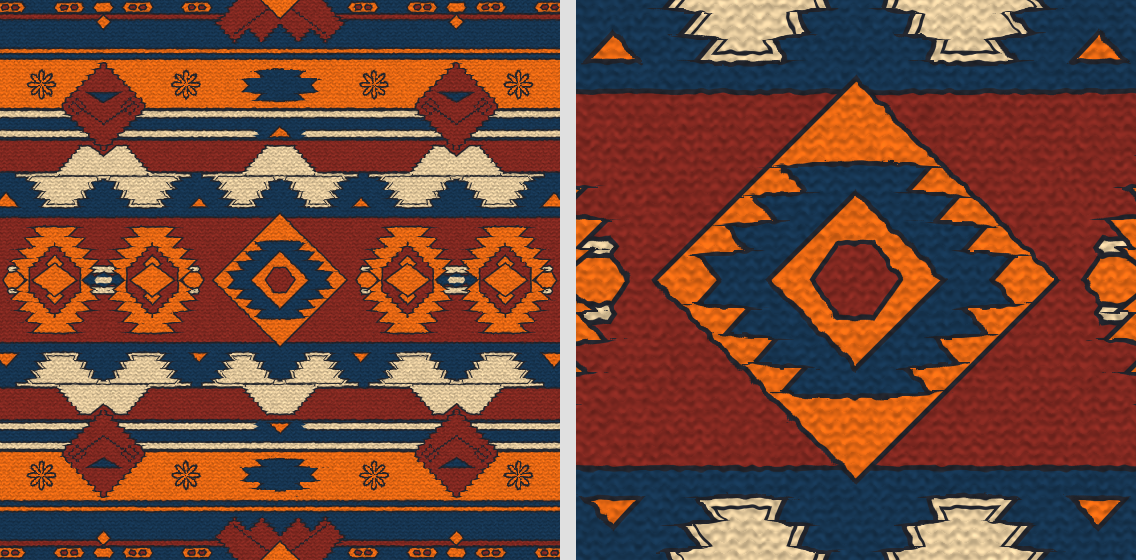
Left: the whole. Right: its middle third, enlarged.
Give the GLSL for this pattern, as a Shadertoy shader.

```glsl
// Woven blanket: mirrored bands with diamonds, toothed medallions and stepped motifs.

const float SPAN = 768.; // design units per canvas height
const vec3 NAVY = vec3(.085, .205, .315);
const vec3 RED = vec3(.5, .155, .125);
const vec3 ORANGE = vec3(.89, .4, .075);
const vec3 CREAM = vec3(.87, .77, .6);
const vec3 INK = vec3(.13, .14, .17);

float hash(vec2 p) {
  vec3 h = fract(p.xyx * .1031);
  h += dot(h, h.yzx + 33.33);
  return fract((h.x + h.y) * h.z);
}

float noise(vec2 p) {
  vec2 i = floor(p), f = fract(p), e = vec2(0, 1);
  f = f * f * (3. - 2. * f);
  return mix(mix(hash(i), hash(i + e.yx), f.x), mix(hash(i + e), hash(i + 1.), f.x), f.y);
}

// Rescales an implicit shape to distance in design units
float evenDist(float d) {
  return d / max(length(vec2(dFdx(d), dFdy(d))) * iResolution.y / SPAN, 1.);
}

float outside(float d) {
  float px = .7 * SPAN / iResolution.y;
  return smoothstep(-px, px, d);
}

void fill(inout vec3 col, float d, vec3 paint) { col = mix(paint, col, outside(evenDist(d))); }

void inked(inout vec3 col, float d, vec3 paint) {
  float e = evenDist(d);
  col = mix(INK, col, outside(e - 1.2));
  col = mix(paint, col, outside(e + 1.));
}

// Shape builders
float saw(float t) { return min(fract(t) / .8, (1. - fract(t)) / .2); }
float stair(float v, float s) { return s * (floor(v / s) + smoothstep(.3, .7, fract(v / s))); }
float stripe(float y, float mid, float h) { return abs(y - mid) - h; }
float box(vec2 p, vec2 b) { p = abs(p) - b; return max(p.x, p.y); }
float diamond(vec2 p, float r) { return abs(p.x) + abs(p.y) - r; }
float stepped(vec2 p, float r, float s) { return abs(p.x) + stair(abs(p.y), s) - r; }
float hexagon(vec2 p, vec2 b) { p = abs(p); return max(p.y - b.y, p.x + .7 * p.y - b.x); }
float triangle(vec2 p, float w, float h) { return max(-p.y, abs(p.x) + p.y * w / h - w); }
float toothed(vec2 p, float base, float taper, float pitch, float depth) {
  return abs(p.x) - base + taper * p.y - depth * saw(p.y / pitch);
}

// Stepped roof over two serrated legs
void drawWing(inout vec3 col, vec2 p, float widen, float notch) {
  float v = 146. - p.y;
  float roof = p.x - 52. - widen + .9 * stair(-v, 6.);
  roof = max(max(roof, 138. - p.y), p.y - min(184., 184. - notch + .8 * p.x));
  float inner = .85 * v + 6. - 12. * saw(v / 12.) - p.x;
  float leg = max(toothed(vec2(p.x, v), 86. + widen, .6, 12., 14.), inner);
  leg = max(leg, max(v - 47., -v - 1.));
  float arm = max(box(p - vec2(0, 143.5), vec2(107. + widen, 2.5)), 20. - p.x);
  float d = min(min(roof, leg), arm);
  inked(col, d, CREAM);
  fill(col, max(abs(d + 5.) - .8, -v), INK);
}

void drawBands(inout vec3 col, float y) {
  inked(col, stripe(y, 0., 86.), RED);
  inked(col, stripe(y, 170., 22.), RED);
  inked(col, stripe(y, 361., 4.), RED);
  inked(col, stripe(y, 269., 34.), ORANGE);
  inked(col, stripe(y, 314., 3.5), ORANGE);
  inked(col, stripe(abs(y - 214.), 13.5, 5.), CREAM);
}

void drawCentre(inout vec3 col, vec2 p) {
  inked(col, diamond(p, 92.), ORANGE);
  inked(col, max(toothed(p, 62., .95, 13.5, 20.), p.y - 53.), NAVY);
  inked(col, diamond(p, 40.), ORANGE);
  inked(col, hexagon(p, vec2(20, 17)), RED);
}

void drawMedallion(inout vec3 col, vec2 q) {
  vec2 m = q - vec2(67, 0);
  // Links on both sides
  inked(col, box(q - vec2(0, 14), vec2(34, 5)), CREAM);
  inked(col, max(q.x - 30., q.y - 5. - .45 * abs(q.x - 12.)), NAVY);
  fill(col, hexagon(q, vec2(12, 4)), CREAM);
  inked(col, hexagon(m - vec2(50, 15), vec2(15, 4)), CREAM);
  inked(col, hexagon(m - vec2(56, 0), vec2(15, 11)), ORANGE);
  // Serrated body and stepped heart
  float body = max(toothed(m, 58., .65, 15., 20.), abs(m.x) - 38. - 1.2 * m.y);
  inked(col, max(body, m.y - 73.), ORANGE);
  inked(col, max(stepped(m, 49., 7.), abs(m.x) - 35.), RED);
  inked(col, diamond(m - vec2(0, 22), 12.), ORANGE);
  inked(col, diamond(m * vec2(.75, 1), 23.), ORANGE);
}

void drawCrest(inout vec3 col, vec2 q) {
  vec2 c = q - vec2(0, 238);
  inked(col, max(stepped(c, 60., 8.), c.x - 56.), RED);
  inked(col, triangle(vec2(c.x, 19. - c.y), 22., 13.), NAVY);
  fill(col, max(abs(c.y + 24. - .7 * stair(c.x, 5.)) - 1.2, c.x - 40.), INK);
  fill(col, abs(stepped(c - vec2(36, 0), 11., 5.)) - 1., INK);
}

void drawBorder(inout vec3 col, vec2 p, vec2 q) {
  for (float i = 0.; i < 2.; i++) {
    vec2 c = q - vec2(47. + 81. * i, 374);
    inked(col, hexagon(c, vec2(21, 7)), ORANGE);
    inked(col, hexagon(vec2(abs(c.x) - 7., c.y), vec2(5, 3)), RED);
  }
  inked(col, hexagon(q - vec2(0, 374), vec2(14, 7)), ORANGE);
  inked(col, diamond(q - vec2(0, 354), 10.), ORANGE);
  // Paired leaves around the edge diamond
  float leaves = min(stepped(p - vec2(25, 372), 46., 6.), stepped(p - vec2(62, 352), 26., 6.));
  inked(col, leaves, RED);
  fill(col, max(abs(p.y - 384. + .75 * stair(p.x, 6.)) - 1.2, leaves + 6.), INK);
  inked(col, diamond(p - vec2(0, 384), 26.), ORANGE);
}

void drawAccents(inout vec3 col, vec2 p) {
  float v = abs(p.y - 267.);
  inked(col, max(toothed(vec2(p.x, v), 42., 1.7, 11., 24.), v - 22.), NAVY);
  // Eight-petalled blossoms
  vec2 f = vec2(abs(p.x - 228.) - 99., p.y - 268.);
  float petals = length(f) - 4. - 15. * abs(cos(4. * atan(f.y, f.x + 1e-4)));
  fill(col, abs(evenDist(petals)) - 1.3, INK);
  // Small triangles
  fill(col, max(toothed(p - vec2(0, 194), 29., 0., 6., 8.), stripe(p.y, 200.5, 7.)), NAVY);
  inked(col, triangle(p - vec2(0, 196), 15., 15.), ORANGE);
  inked(col, triangle(p - vec2(111, 100), 12., 13.), ORANGE);
  inked(col, triangle(p - vec2(376, 100), 18., 20.), ORANGE);
}

// Staggered stitch rows with uneven thread
float weave(vec2 p) {
  float y = p.y / 5. + .18 * sin(p.x * .8) + .3 * noise(p * .12);
  float stitch = sin(p.x * .9 + 3.14 * floor(y));
  return .9 + .08 * sin(6.28 * y) + .04 * stitch + .2 * noise(p * .55);
}

void mainImage(out vec4 fragColor, in vec2 fragCoord) {
  vec2 cloth = fragCoord / iResolution.y * SPAN;
  float wobble = noise(cloth * .3) - .5;
  vec2 p = abs(mod(cloth + 1.4 * wobble, SPAN) - .5 * SPAN); // four-way mirror
  vec2 q = vec2(abs(p.x - 242.), p.y); // side-motif mirror
  vec3 col = NAVY;
  drawBands(col, p.y);
  drawWing(col, p, 0., 0.);
  drawWing(col, q, 13., 14.);
  drawCentre(col, p);
  drawMedallion(col, q);
  drawCrest(col, q);
  drawBorder(col, p, q);
  drawAccents(col, p);
  fragColor = vec4(col * weave(cloth), 1);
}
```
